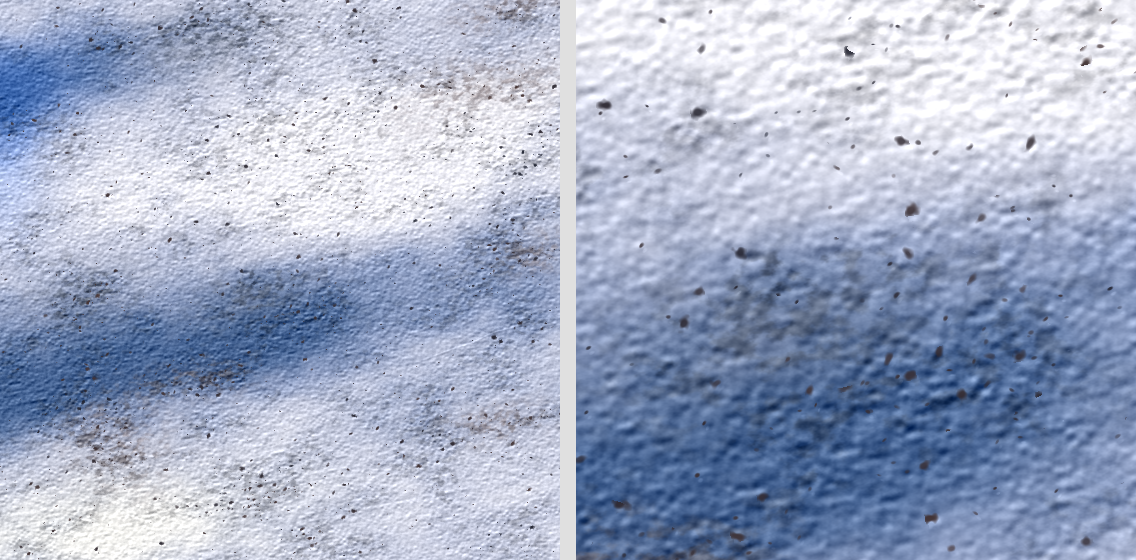
Left, the full canvas; right, a detail of the centre.
Reproduce this texture procedurally as a Shadertoy shader.

```glsl
float hash(vec2 p) {
    vec3 q = fract(vec3(p.xyx) * 0.1031);
    q += dot(q, q.yzx + 33.33);
    return fract((q.x + q.y) * q.z);
}

float noise(vec2 p) {
    vec2 i = floor(p), f = fract(p);
    f = f * f * (3.0 - 2.0 * f);
    return mix(mix(hash(i), hash(i + vec2(1, 0)), f.x),
               mix(hash(i + vec2(0, 1)), hash(i + vec2(1, 1)), f.x), f.y);
}

float fbm(vec2 p) {
    float sum = 0.0, amp = 0.533;
    for (int i = 0; i < 4; i++) {
        sum += amp * noise(p);
        p = mat2(1.6, 1.2, -1.2, 1.6) * p + 17.3;
        amp *= 0.5;
    }
    return sum;
}

// Coordinates along and across the gently rising grain
vec2 grain(vec2 p) {
    return mat2(0.985, -0.17, 0.17, 0.985) * p + 3.0;
}

float relief(vec2 p) {
    vec2 g = grain(p);
    return 0.6 * fbm(g * vec2(85, 125)) + 0.4 * noise(g * vec2(170, 230) + 11.0);
}

float blob(vec2 p, vec2 center, vec2 size) {
    vec2 d = (grain(p - center) - 3.0) / size;
    return exp(-dot(d, d));
}

// Small dark flecks, one candidate per cell, more frequent where density is high
float flecks(vec2 p, float density) {
    float mask = 0.0;
    for (int i = 0; i < 3; i++) {
        float cells = 32.0 * pow(1.8, float(i));
        vec2 q = grain(p) * cells + float(i) * 31.7;
        vec2 id = floor(q);
        vec2 center = 0.3 + 0.4 * vec2(hash(id + 5.1), hash(id + 9.7));
        vec2 d = (fract(q) - center) / cells;
        float angle = 1.8 * (hash(id + 2.3) - 0.4);
        d = mat2(cos(angle), -sin(angle), sin(angle), cos(angle)) * d;
        d.y *= 1.2 + 0.9 * hash(id + 6.6);
        float size = pow(hash(id + 4.4), 5.0);
        float radius = mix(0.0014, 0.0052, size) * (0.6 + 0.8 * noise(p * 380.0));
        float present = step(hash(id + 8.8), density);
        float dark = mix(0.35 + 0.6 * hash(id + 1.9), 1.0, size);
        mask = max(mask, present * dark * (1.0 - smoothstep(0.35 * radius, 1.4 * radius, length(d))));
    }
    return mask;
}

void mainImage(out vec4 fragColor, in vec2 fragCoord) {
    vec2 p = fragCoord / iResolution.xy;
    vec2 g = grain(p);
    float cloud = fbm(g * vec2(4, 8));
    float mottle = fbm(g * vec2(15, 24) + 40.0);
    vec2 w = p + 0.08 * (vec2(cloud, fbm(g * vec2(5, 8) + 20.0)) - 0.5);

    // Broad blue shadows and bright patches
    float d = w.y - (0.27 + 0.28 * w.x - 0.08 * w.x * w.x);
    float lower = exp(-pow(d / (d > 0.0 ? 0.17 : 0.075), 2.0));
    lower *= 1.0 - 0.58 * smoothstep(0.42, 0.75, w.x);
    d = w.y - 0.84 - 0.22 * w.x;
    float upper = exp(-pow(d / 0.08, 2.0)) * (1.0 - smoothstep(0.0, 0.56, w.x));
    float edge = blob(w, vec2(-0.03, 0.74), vec2(0.09, 0.15));
    float glow = blob(w, vec2(0.66, 0.72), vec2(0.48, 0.14));
    float corner = blob(w, vec2(0.17, 0.05), vec2(0.36, 0.11));
    float shade = 0.36 + 0.62 * lower + 0.58 * upper + 0.24 * edge - 0.46 * glow - 0.32 * corner;
    shade += 0.32 * (cloud - 0.5) + 0.28 * (mottle - 0.5);

    // Tone ramp from pale lavender to slate blue
    vec3 color = mix(vec3(0.95, 0.95, 0.98), vec3(0.78, 0.80, 0.88), smoothstep(0.0, 0.36, shade));
    color = mix(color, vec3(0.58, 0.64, 0.78), smoothstep(0.3, 0.66, shade));
    color = mix(color, vec3(0.27, 0.39, 0.58), smoothstep(0.56, 0.98, shade));
    color += vec3(-0.04, 0.01, 0.10) * clamp(upper + edge, 0.0, 1.0) * (1.0 - smoothstep(0.0, 0.3, p.x));
    color += vec3(0.02, 0.018, -0.025) * corner;

    // Peppery brown and grey stains
    float stain = blob(w, vec2(0.87, 0.84), vec2(0.15, 0.06))
                + blob(w, vec2(0.90, 0.26), vec2(0.08, 0.035))
                + blob(w, vec2(0.22, 0.20), vec2(0.09, 0.08))
                + blob(w, vec2(0.36, 0.32), vec2(0.10, 0.03))
                + blob(w, vec2(0.92, 0.99), vec2(0.10, 0.025))
                + blob(w, vec2(0.96, 0.54), vec2(0.06, 0.04));
    float soot = blob(w, vec2(0.14, 0.45), vec2(0.10, 0.06))
               + blob(w, vec2(0.44, 0.46), vec2(0.10, 0.05))
               + blob(w, vec2(0.36, 0.93), vec2(0.12, 0.05));
    float pepper = smoothstep(0.42, 0.74, fbm(g * vec2(85, 125) + 60.0));
    color = mix(color, vec3(0.47, 0.42, 0.43), clamp(stain, 0.0, 1.0) * (0.14 + 0.50 * pepper));
    color = mix(color, vec3(0.27, 0.31, 0.38), clamp(soot, 0.0, 1.0) * (0.20 + 0.48 * pepper));
    color *= 1.0 - 0.20 * pepper * smoothstep(0.4, 0.7, mottle);

    // Raking light over the finely pitted plaster
    vec2 toLight = vec2(-0.0008, 0.0014);
    float slope = relief(p - toLight) - relief(p + toLight);
    color += slope * vec3(0.56, 0.55, 0.53) * (0.6 + 0.8 * mottle);
    color += 0.06 * (noise(p * 300.0) - 0.5);

    // Fine pale scratch with a shadow below
    d = p.y - 0.345 - 0.37 * (p.x - 0.72) - 0.004 * (noise(p * 25.0) - 0.5);
    float span = smoothstep(0.70, 0.80, p.x) * (1.0 - smoothstep(0.90, 0.99, p.x));
    color += span * (0.10 * exp(-pow(d / 0.0015, 2.0)) - 0.08 * exp(-pow((d + 0.003) / 0.002, 2.0)));

    // Flecks, with a rusty trail near the bottom
    float trail = blob(p, vec2(0.45, 0.11), vec2(0.085, 0.025));
    float density = 0.05 + 0.16 * smoothstep(0.5, 0.75, mottle) + 0.12 * stain + 0.45 * trail;
    vec3 fleckColor = mix(vec3(0.10, 0.12, 0.18), vec3(0.28, 0.20, 0.19), noise(p * 18.0));
    color += 0.08 * flecks(p + vec2(-0.002, 0.003), density);
    color = mix(color, fleckColor, 0.95 * flecks(p, density));

    fragColor = vec4(clamp(color, 0.0, 1.0), 1.0);
}
```
